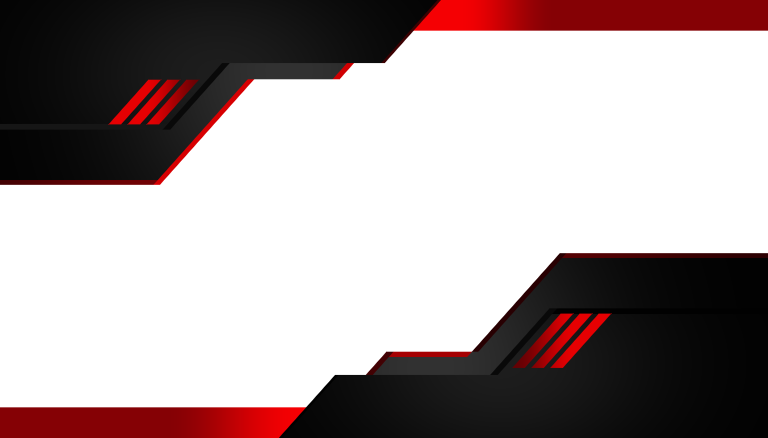
Give the GLSL for this background, as a WebGL 2 fragment shader.

```glsl
#version 300 es
precision highp float;

// Two dark bevelled corner panels with red trim on a white field.
// Each corner stacks slabs cut by one shared slant; the second corner is the
// first turned half a circle and slid sideways, with slightly other trim.

uniform vec2 u_resolution;
out vec4 outColor;

const float SLANT = 0.893;      // sideways run of a cut per unit of depth
const vec3 WHITE = vec3(1.0);
const vec3 RED = vec3(0.96, 0.0, 0.01);
const vec3 CRIMSON = vec3(0.52, 0.005, 0.02);
const vec3 BLACK = vec3(0.004);

// Coverage of the side where d is negative, one pixel soft.
float cover(float d, float px) {
    return clamp(0.5 - d / px, 0.0, 1.0);
}

// Distance to the slanted line that meets the canvas edge at reach.
float slantDistance(vec2 p, float reach) {
    return (p.x + SLANT * p.y - reach) / length(vec2(1.0, SLANT));
}

// Grey light falling off around a centre.
vec3 sheen(vec2 p, vec2 centre, vec2 radius, float peak) {
    vec2 d = (p - centre) / radius;
    return BLACK + vec3(peak) * exp(-dot(d, d));
}

// Slab bounded by a depth and a slant, with a coloured rim on each side.
vec3 paintSlab(vec3 base, vec2 p, float depth, float reach, vec3 fill,
               vec3 flatRim, vec3 slantRim, float rim, float px) {
    float flatD = p.y - depth;
    float slantD = slantDistance(p, reach);
    vec3 c = mix(flatRim, fill, cover(flatD + rim, px));
    c = mix(slantRim, c, cover(slantD + rim, px));
    return mix(base, c, cover(max(flatD, slantD), px));
}

// Three slanted bars, fading toward their upper end.
vec3 paintBars(vec3 base, vec2 p, float top, float px) {
    const float START = 0.494;
    const float PITCH = 0.0434;
    float along = (p.x + SLANT * p.y - START) / PITCH;
    float d = (abs(fract(along) - 0.5) - 0.33) * PITCH / length(vec2(1.0, SLANT));
    float ends = max(top - p.y, p.y - 0.284);
    float row = max(-along, along - 3.0) * PITCH;
    float fade = smoothstep(0.33, 0.47, p.x);
    vec3 ink = mix(RED * 0.94, CRIMSON * 0.75, fade);
    return mix(base, ink, cover(max(max(d, ends), row), px));
}

// One whole corner; p.y is depth from the edge, turned is 0 or 1.
vec3 paintCorner(vec3 base, vec2 p, float turned, float px) {
    // Edge strip, hot beside the panel
    float heat = smoothstep(mix(1.05, 0.96, turned), 1.27, p.x);
    vec3 c = mix(base, mix(RED, CRIMSON, heat), cover(p.y - 0.07, px));

    // Lower layer: shallow step, then the deep slab
    float stepDepth = mix(0.181, 0.197, turned);
    vec3 lowerFill = sheen(p, vec2(0.66, 0.16), vec2(0.38, 0.42), 0.19);
    vec3 stepRim = mix(lowerFill, RED * 0.68, turned);
    c = paintSlab(c, p, stepDepth, 0.937, lowerFill, stepRim,
                  mix(RED * 0.85, CRIMSON * 0.5, turned), 0.012, px);
    vec3 deepRim = CRIMSON * mix(0.45, 0.85, smoothstep(-0.1, 0.35, p.x));
    deepRim *= mix(1.0, 0.75, turned);
    vec3 cutRim = mix(RED * 0.88, CRIMSON * 0.3, turned);
    cutRim = mix(lowerFill, cutRim, cover(stepDepth - p.y, px));
    c = paintSlab(c, p, 0.422, 0.742, lowerFill, deepRim, cutRim, 0.011, px);

    // Upper layer: grooved slab, then the long shoulder
    vec3 upperFill = sheen(p, vec2(0.5, 0.17), vec2(0.36, 0.24), 0.11);
    vec3 groove = mix(vec3(0.085), BLACK, turned);
    c = paintSlab(c, p, 0.296, 0.653, upperFill, groove, vec3(0.035), 0.013, px);
    vec3 shoulderRim = mix(CRIMSON * 0.45, BLACK, turned);
    c = paintSlab(c, p, 0.144, 1.007, upperFill, upperFill, shoulderRim, 0.006, px);

    return paintBars(c, p, mix(0.182, 0.16, turned), px);
}

void main() {
    float px = 1.0 / u_resolution.y;
    vec2 p = gl_FragCoord.xy * px;
    float aspect = u_resolution.x * px;

    // Upper left corner, then its turned twin at the lower right
    vec2 upper = vec2(p.x, 1.0 - p.y);
    vec2 lower = vec2(aspect - p.x - 0.11, p.y);
    vec3 color = paintCorner(WHITE, upper, 0.0, px);
    color = paintCorner(color, lower, 1.0, px);
    outColor = vec4(color, 1.0);
}
```
